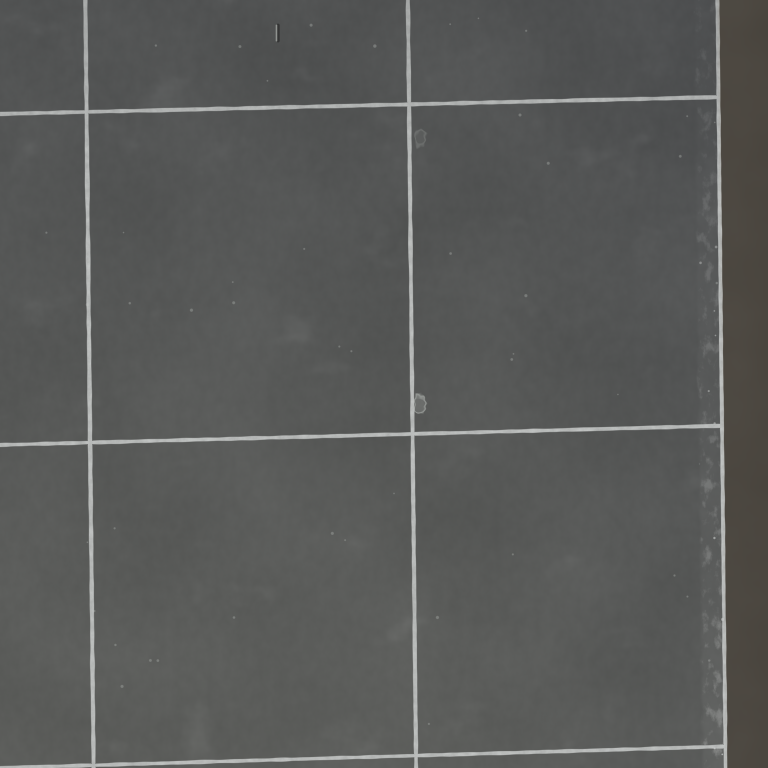
Give the GLSL for this pattern, as a WebGL 1 fragment shader.

```glsl
precision highp float;
// Dark slate board ruled with pale, slightly skewed chalk lines into large squares.
// A warped grid gives the lines, gradient noise gives the stone mottle and chalk wear,
// and hashed cells scatter dust over the board and the scuffed strip by its right edge.

uniform vec2 u_resolution;

const vec3 SLATE_LIGHT = vec3(0.363, 0.368, 0.358);
const vec3 SLATE_DARK = vec3(0.302, 0.308, 0.312);
const vec3 MARGIN_COLOR = vec3(0.300, 0.282, 0.255);
const vec3 CHALK_COLOR = vec3(0.780, 0.790, 0.785);
const vec3 DUST_COLOR = vec3(0.640, 0.655, 0.640);

const vec2 GRID_ORIGIN = vec2(0.1165, 0.8516);  // first crossing, after unskewing
const vec2 CELL_SIZE = vec2(0.420, 0.431);
const vec2 CELL_SHRINK = vec2(0.122, 0.067);    // perspective shortening of later cells
const vec2 LINE_HALF_WIDTH = vec2(0.0027, 0.0025);
const float LINE_SOFTNESS = 0.0010;
const float LINE_WOBBLE = 0.0009;
const float LAST_COLUMN = 2.0;
const float STRIP_LEFT = 0.910;
const float BOARD_EDGE = 0.9395;
const float MOTTLE = 0.050;
const float GRAIN = 0.022;

float hash(vec2 p) {
  p = fract(p * vec2(0.1031, 0.1137));
  p += dot(p, p.yx + 33.33);
  return fract((p.x + p.y) * p.x * 17.31);
}

vec2 gradient(vec2 cell) {
  float angle = 6.28318 * hash(cell);
  return vec2(cos(angle), sin(angle));
}

float gradientNoise(vec2 p) {
  p += 64.0;
  vec2 i = floor(p), f = fract(p);
  vec2 w = f * f * f * (f * (f * 6.0 - 15.0) + 10.0);
  vec2 e = vec2(1.0, 0.0);
  float low = mix(dot(gradient(i), f), dot(gradient(i + e), f - e), w.x);
  float high = mix(dot(gradient(i + e.yx), f - e.yx),
                   dot(gradient(i + 1.0), f - 1.0), w.x);
  return mix(low, high, w.y);
}

float fbm(vec2 p) {
  float sum = 0.0, amplitude = 0.5;
  for (int i = 0; i < 4; i++) {
    sum += amplitude * gradientNoise(p);
    p = p * 2.03 + 7.1;
    amplitude *= 0.5;
  }
  return sum;
}

// Coverage of a shape with signed distance d.
float fill(float d, float softness) {
  float s = max(softness, 0.75 / u_resolution.y);
  return 1.0 - smoothstep(-s, s, d);
}

// Undo the lean of the columns and the rise of the rows.
vec2 unskew(vec2 p) {
  return vec2(p.x + 0.0107 * (p.y - 0.5), p.y - p.x * (0.030 - 0.0075 * p.y));
}

// One round speck in a share of the cells.
float specks(vec2 p, float cells, float share) {
  vec2 id = floor(p * cells);
  vec2 center = 0.3 + 0.4 * vec2(hash(id + 3.7), hash(id + 19.3));
  float radius = mix(0.08, 0.24, hash(id + 41.0));
  float d = (length(fract(p * cells) - center) - radius) / cells;
  return fill(d, 0.0008) * step(hash(id + 71.0), share);
}

// Ragged ring of chipped surface with a faint filled middle.
float chip(vec2 p, vec2 center, vec2 radius) {
  vec2 q = (p - center) / radius;
  float d = (length(q) - 0.8 + 0.5 * gradientNoise(p * 130.0)) * radius.x;
  return 0.65 * fill(abs(d) - 0.0009, 0.0012) + 0.25 * fill(d, 0.0015);
}

void main() {
  vec2 p = gl_FragCoord.xy / u_resolution;
  vec2 board = unskew(p);

  // Slate: broad shading, cloudy mottle and fine grain
  float shade = smoothstep(-0.1, 1.15, p.y) * 0.75 + 0.30 * smoothstep(0.5, 1.0, p.x);
  vec3 color = mix(SLATE_LIGHT, SLATE_DARK, clamp(shade, 0.0, 1.0));
  color += MOTTLE * fbm(p * 5.0) + GRAIN * fbm(p * vec2(75.0, 60.0));
  float smear = smoothstep(0.12, 0.5, fbm(p * vec2(9.0, 12.0) + 21.0));
  color += 0.05 * smear;
  color = mix(color, DUST_COLOR, 0.45 * specks(p, 110.0, 0.0015));

  // Scuffed strip beside the right border, dustier toward the bottom
  float ragged = 0.003 * gradientNoise(p * 60.0);
  float strip = fill(STRIP_LEFT + ragged - board.x, 0.003) * fill(board.x - BOARD_EDGE, 0.001);
  float wear = mix(1.0, 0.35, p.y);
  float scuff = smoothstep(0.0, 0.35, fbm(p * vec2(70.0, 50.0) + 5.0));
  color += strip * wear * (0.025 + 0.13 * scuff);
  color = mix(color, CHALK_COLOR, strip * wear * 0.8 * specks(p, 95.0, 0.06));

  // Plain margin outside the ruled area
  float outside = fill(BOARD_EDGE - board.x, 0.001);
  vec3 margin = MARGIN_COLOR + 0.02 * fbm(p * 12.0) - 0.25 * max(p.x - 0.96, 0.0);
  color = mix(color, margin, outside);

  // Chips beside the middle column and a small nick near the top
  float chips = chip(p, vec2(0.547, 0.474), vec2(0.009, 0.014))
              + 0.4 * chip(p, vec2(0.547, 0.820), vec2(0.008, 0.013));
  color = mix(color, DUST_COLOR, chips);
  vec2 nick = p - vec2(0.362, 0.957);
  nick.y -= clamp(nick.y, -0.010, 0.010);
  color = mix(color, vec3(0.16), 0.7 * fill(length(nick) - 0.0022, 0.001));
  color = mix(color, DUST_COLOR, 0.8 * fill(length(nick + vec2(0.002, 0.0)) - 0.0010, 0.001));

  // Chalk lines with hand wobble and uneven pressure
  vec2 s = (board - GRID_ORIGIN) * vec2(1.0, -1.0);
  vec2 grid = s / CELL_SIZE + CELL_SHRINK * s * (s - CELL_SIZE);
  vec2 wobble = LINE_WOBBLE * vec2(gradientNoise(p * 48.0), gradientNoise(p * 44.0 + 9.0));
  vec2 d = abs(fract(grid + 0.5) - 0.5) * CELL_SIZE + wobble - LINE_HALF_WIDTH;
  float column = fill(d.x, LINE_SOFTNESS) * step(grid.x, LAST_COLUMN + 0.5);
  float row = fill(d.y, LINE_SOFTNESS) * step(grid.x, LAST_COLUMN);
  float pressure = 0.86 + 0.25 * fbm(p * 90.0) - 0.15 * smoothstep(0.75, 1.0, p.y);
  color = mix(color, CHALK_COLOR, max(column, row) * clamp(pressure, 0.0, 1.0));

  gl_FragColor = vec4(color, 1.0);
}
```
